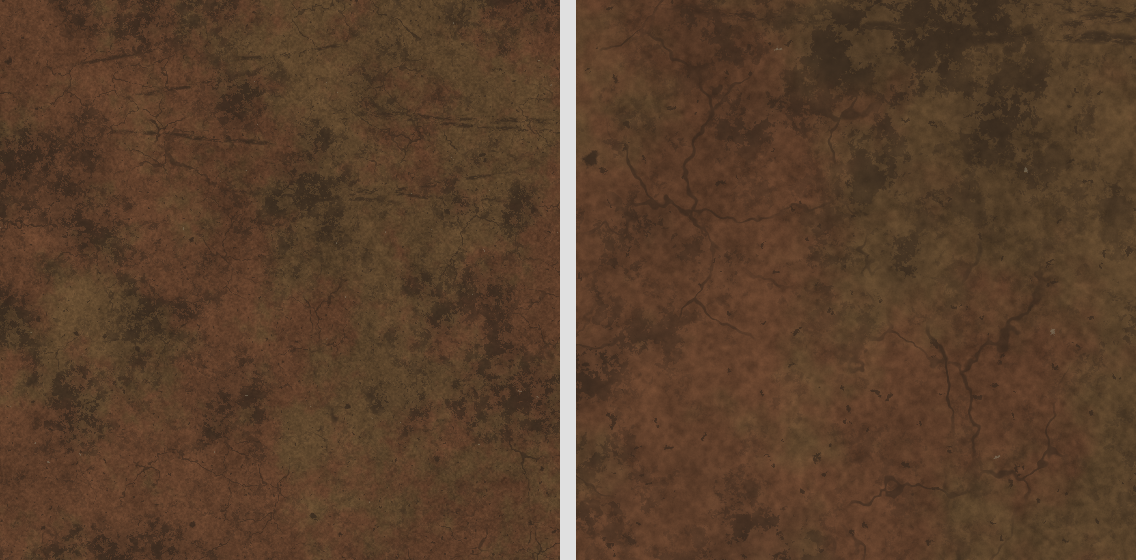
Left: the whole. Right: its middle third, enlarged.
Reproduce this texture procedurally as a three.js fragment shader.

```glsl
// Weathered rusty brown plaster with stains, hairline cracks, specks and long scratches.
varying vec2 vUv;

const vec3 OLIVE = vec3(0.378, 0.284, 0.182);
const vec3 RUST = vec3(0.388, 0.256, 0.174);
const vec3 GRIME = vec3(0.185, 0.142, 0.108);
const vec3 CHIP = vec3(0.5, 0.46, 0.38);

float hash(vec2 p) {
  vec3 q = fract(p.xyx * 0.1031);
  q += dot(q, q.yzx + 33.33);
  return fract((q.x + q.y) * q.z);
}

vec2 hash2(vec2 p) {
  return vec2(hash(p), hash(p + 57.3));
}

float valueNoise(vec2 p) {
  vec2 i = floor(p);
  vec2 f = fract(p);
  f = f * f * (3.0 - 2.0 * f);
  float low = mix(hash(i), hash(i + vec2(1.0, 0.0)), f.x);
  float high = mix(hash(i + vec2(0.0, 1.0)), hash(i + 1.0), f.x);
  return mix(low, high, f.y);
}

// Rotated octaves of noise, normalised to 0..1; gain sets the roughness.
float layered(vec2 p, float gain) {
  float sum = 0.0;
  float total = 0.0;
  float amplitude = 1.0;
  for (int i = 0; i < 6; i++) {
    sum += amplitude * valueNoise(p);
    total += amplitude;
    amplitude *= gain;
    p = mat2(1.6, 1.2, -1.2, 1.6) * p + 17.7;
  }
  return sum / total;
}

// Cellular noise: nearest distance, second distance, random id of the cell.
vec3 cells(vec2 p) {
  vec2 home = floor(p);
  vec3 best = vec3(9.0, 9.0, 0.0);
  for (int y = -1; y <= 1; y++) {
    for (int x = -1; x <= 1; x++) {
      vec2 cell = home + vec2(float(x), float(y));
      float d = length(cell + hash2(cell) - p);
      if (d < best.x) best = vec3(d, best.x, hash(cell + 9.1));
      else best.y = min(best.y, d);
    }
  }
  return best;
}

// Thin wandering borders between cells, kept only where the mask noise is high.
float cracks(vec2 p, float scale, float width, float seed) {
  vec2 bend = vec2(layered(p * 9.0 + seed, 0.6), layered(p * 9.0 + seed + 40.0, 0.6)) - 0.5;
  vec3 c = cells((p + 0.11 * bend) * scale + seed);
  float line = 1.0 - smoothstep(0.3, 1.0, (c.y - c.x) / (scale * width));
  return line * smoothstep(0.5, 0.64, layered(p * 7.0 + seed * 2.0, 0.6));
}

// Ragged spots of varied size in a share of the cells.
float specks(vec2 p, float scale, float share, float radius) {
  vec2 ragged = vec2(layered(p * 90.0, 0.7), layered(p * 90.0 + 31.0, 0.7)) - 0.5;
  vec3 c = cells((p + 0.014 * ragged) * scale);
  float size = radius * (0.4 + 0.6 * fract(c.z * 91.7));
  return step(c.z, share) * (1.0 - smoothstep(size * 0.5, size, c.x));
}

// Tapered, broken stroke about a centre with a given slope and half length.
float scratch(vec2 p, vec2 centre, float slope, float reach, float width) {
  vec2 d = p - centre;
  float wobble = 0.016 * (layered(p * 14.0, 0.7) - 0.5);
  float across = abs(d.y - slope * d.x + wobble);
  float taper = 1.0 - smoothstep(0.4, 1.0, abs(d.x) / reach);
  float wear = smoothstep(0.4, 0.6, layered(p * vec2(45.0, 110.0), 0.8));
  return taper * wear * (1.0 - smoothstep(0.2, 1.0, across / width));
}

void main() {
  vec2 p = vUv;

  // Mottled base, redder to the lower left, with broad shading and sharp grain
  float redness = layered(p * 5.0 + 3.0, 0.74) + 0.07 * (1.0 - p.x - p.y);
  vec3 color = mix(OLIVE, RUST, smoothstep(0.38, 0.6, redness));
  float shade = 0.96 + 0.3 * (layered(p * 7.0 + 21.0, 0.7) - 0.5);
  shade += 0.46 * (layered(p * 65.0, 0.9) - 0.5);
  shade += 0.17 * (valueNoise(p * 300.0) - 0.5);
  shade += 0.15 * (layered(p * vec2(17.0, 3.5) + 8.0, 0.6) - 0.5);
  color *= shade;

  // Grime as fine crumbs, denser and darker within soft patches
  float gathered = smoothstep(0.47, 0.72, layered(p * 7.0 + 63.0, 0.66));
  float ragged = layered(p * 50.0 + 5.0, 0.82) + 0.12 * gathered;
  float grime = smoothstep(0.55, 0.64, ragged) * (0.2 + 0.5 * gathered);
  grime = max(grime, 0.22 * gathered);

  // Cracks and specks
  grime = max(grime, 0.6 * cracks(p, 5.0, 0.004, 12.0));
  grime = max(grime, 0.5 * cracks(p, 13.0, 0.003, 31.0));
  grime = max(grime, 0.6 * specks(p, 130.0, 0.09, 0.32));
  grime = max(grime, 0.7 * specks(p + 5.2, 36.0, 0.035, 0.26));

  // Long shallow scratches across the upper part
  for (int i = 0; i < 9; i++) {
    vec2 r = hash2(vec2(float(i) * 3.7, 4.2));
    vec2 centre = vec2(0.15 + 0.7 * r.x, 0.63 + 0.32 * r.y);
    float slope = mix(-0.14, 0.2, fract(r.x * 7.3));
    float reach = mix(0.14, 0.4, fract(r.y * 5.9));
    grime = max(grime, 0.65 * scratch(p, centre, slope, reach, 0.006));
  }
  color = mix(color, GRIME, grime);

  // Rare pale chips
  color = mix(color, CHIP, 0.6 * specks(p + 3.4, 90.0, 0.004, 0.3));
  gl_FragColor = vec4(color, 1.0);
}
```
